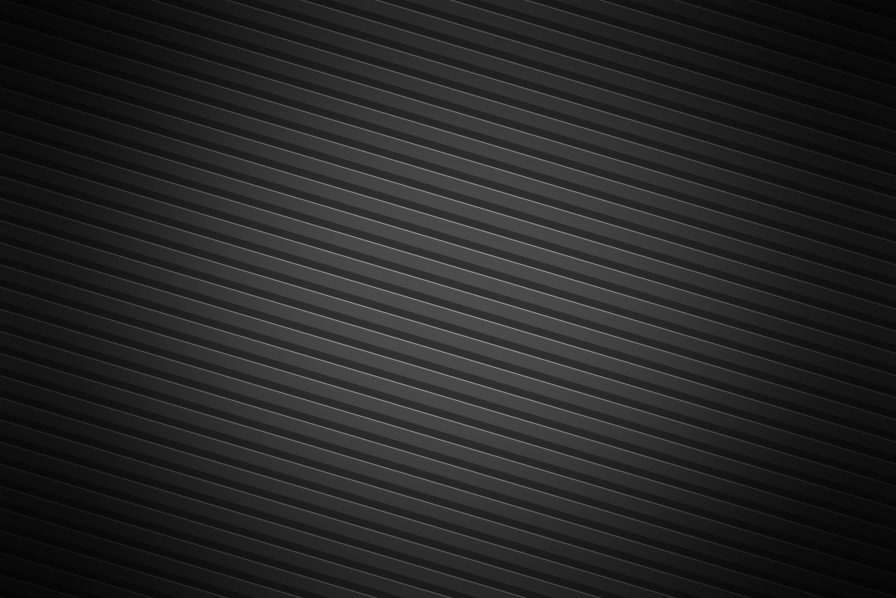
Give the GLSL for this background, as a Shadertoy shader.

```glsl
// Dark diagonal pinstripes: raised grey bands with a thin bright upper edge
// and dark grooves between, lit by a soft elliptical glow in the centre.
// One slanted phase with whole repeats on both axes makes it tile.

#define REPEATS vec2(12.0, 27.0)    // stripes across and down
#define PHASE 0.04                  // stripe offset, in periods
#define GROOVE_WIDTH 0.38           // share of a period
#define LINE_WIDTH 0.055            // share of a period
#define GROOVE_SHADE 0.64           // groove brightness relative to band
#define LINE_GAIN 1.95              // edge brightness relative to band
#define GLOW_SCALE vec2(1.25, 0.95) // larger is a narrower glow
#define GLOW_LEVEL 0.285
#define BASE_LEVEL 0.012

// Box-filtered coverage of a periodic strip; all lengths are in periods.
float stripCoverage(float phase, float centre, float width, float pixel) {
    float d = abs(fract(phase - centre + 0.5) - 0.5);
    float h = 0.5 * width;
    return max(0.0, min(d + 0.5 * pixel, h) - max(d - 0.5 * pixel, -h)) / pixel;
}

// Elliptical falloff whose slope vanishes at the edges, so the seam is smooth.
float centreGlow(vec2 uv) {
    vec2 q = abs(2.0 * uv - 1.0);
    q -= pow(q, vec2(7.0)) / 7.0;
    return exp(-1.15 * pow(length(q * GLOW_SCALE), 2.8));
}

void mainImage(out vec4 fragColor, in vec2 fragCoord) {
    vec2 uv = fragCoord / iResolution.xy;

    // Phase grows downwards across the stripes, which fall to the right.
    float phase = REPEATS.y * (1.0 - uv.y) - REPEATS.x * uv.x + PHASE;
    float pixel = length(REPEATS / iResolution.xy);

    // Groove above each edge line, band below it.
    float groove = stripCoverage(phase, -0.5 * GROOVE_WIDTH, GROOVE_WIDTH, pixel);
    float edge = stripCoverage(phase, 0.0, LINE_WIDTH, pixel);
    float relief = mix(1.0, GROOVE_SHADE, groove);
    relief = mix(relief, LINE_GAIN, edge);

    float light = BASE_LEVEL + GLOW_LEVEL * centreGlow(uv);
    fragColor = vec4(vec3(light * relief), 1.0);
}
```
